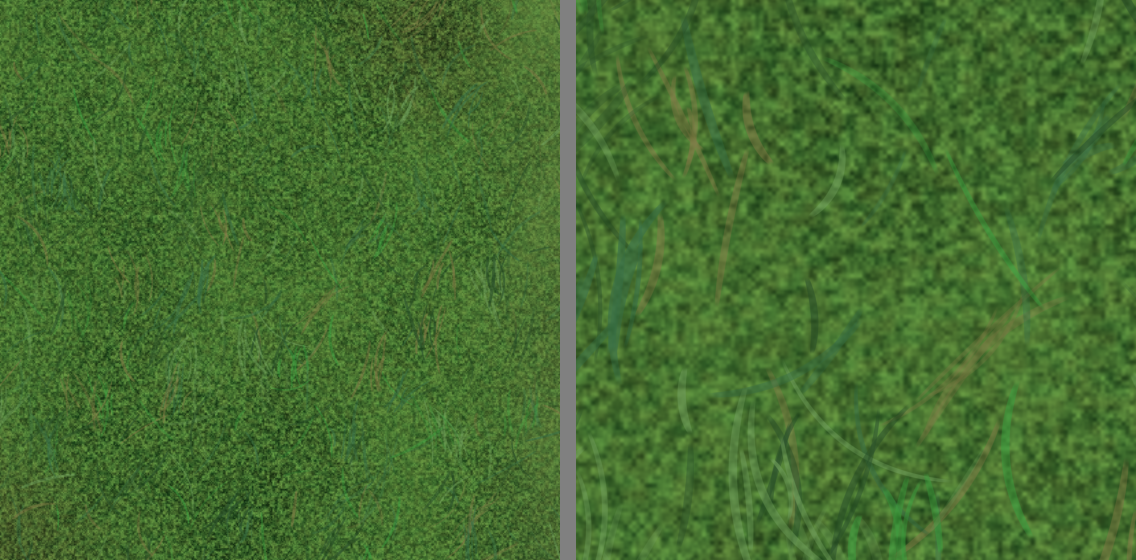
Left: the whole. Right: its middle third, enlarged.
A Shadertoy shader for this texture:

```glsl
// Painted meadow turf: fine green grain under scattered, curved, translucent grass blades.

#define GRAIN_FREQ 215.0
#define GRAIN_CONTRAST 0.42
#define PATCH_CONTRAST 0.16
#define BLADE_CELLS 9.0
#define BLADE_LAYERS 4
#define BLADE_WIDTH 0.0025
#define BLADE_OPACITY 0.54
#define BLADE_LEAN 0.18
#define TURF vec3(0.265, 0.430, 0.178)
#define HAZE vec3(0.335, 0.475, 0.215)
#define EARTH vec3(0.290, 0.355, 0.165)

vec3 hash3(vec2 p) {
    vec3 q = fract(p.xyx * vec3(0.1031, 0.1030, 0.0973));
    q += dot(q, q.yxz + 33.33);
    return fract((q.xxy + q.yzz) * q.zyx);
}

float noise(vec2 p) {
    vec2 i = floor(p), f = fract(p);
    f = f * f * (3.0 - 2.0 * f);
    float low = mix(hash3(i).x, hash3(i + vec2(1, 0)).x, f.x);
    float high = mix(hash3(i + vec2(0, 1)).x, hash3(i + vec2(1, 1)).x, f.x);
    return mix(low, high, f.y);
}

float fbm(vec2 p) {
    float sum = 0.0, amp = 0.5;
    for (int i = 0; i < 4; i++) {
        sum += amp * noise(p);
        p = mat2(1.6, 1.2, -1.2, 1.6) * p + 17.3;
        amp *= 0.5;
    }
    return sum / 0.9375;
}

vec3 bladeColour(float pick) {
    if (pick < 0.27) return vec3(0.16, 0.31, 0.16);  // shaded
    if (pick < 0.52) return vec3(0.22, 0.43, 0.26);  // bluish
    if (pick < 0.70) return vec3(0.40, 0.58, 0.32);  // pale
    if (pick < 0.83) return vec3(0.23, 0.59, 0.23);  // fresh
    return vec3(0.46, 0.46, 0.25);                   // dry
}

// Coverage of a bent, tapered stroke centred on the origin and running along y.
float blade(vec2 p, float angle, float halfLength, float bend, float width) {
    float c = cos(angle), s = sin(angle);
    p = vec2(c * p.x - s * p.y, s * p.x + c * p.y);
    float t = p.y / halfLength;
    if (abs(t) > 1.0) return 0.0;
    float slope = 2.0 * bend * t / halfLength;
    float dist = abs(p.x - bend * (t * t - 0.4)) / sqrt(1.0 + slope * slope);
    float w = width * (0.35 + 0.65 * sqrt(1.0 - t * t));
    float soft = 0.8 / iResolution.y;
    return (1.0 - smoothstep(w - soft, w + soft, dist)) * smoothstep(0.0, 0.15, 1.0 - abs(t));
}

vec3 paintBlades(vec3 colour, vec2 uv, float grain) {
    for (int layer = 0; layer < BLADE_LAYERS; layer++) {
        vec2 grid = uv * BLADE_CELLS + 0.37 * float(layer);
        for (int k = 0; k < 9; k++) {
            vec2 cell = floor(grid) + vec2(k % 3 - 1, k / 3 - 1);
            vec2 seed = cell + 41.0 * float(layer) + 100.0;
            vec3 place = hash3(seed), kind = hash3(seed + 311.7);
            vec2 p = (grid - cell - place.xy) / BLADE_CELLS;

            // Most cells hold a lone blade, a few hold a tuft of related ones.
            int count = place.z > 0.82 ? 5 : 1;
            float spread = count > 1 ? 0.7 : 1.0;
            float lean = BLADE_LEAN + (kind.y - 0.5) * (count > 1 ? 1.0 : 1.7);
            for (int b = 0; b < count; b++) {
                vec3 r = hash3(seed + 57.3 * float(b + 1));
                vec3 q = hash3(seed + 91.9 * float(b + 2));
                vec2 offset = count > 1 ? (r.xy - 0.5) * vec2(0.055, 0.03) : vec2(0);
                float halfLength = mix(0.018, 0.065, q.x);
                float bend = (q.y - 0.5) * 0.65 * halfLength;
                float width = BLADE_WIDTH * mix(0.5, 1.15, q.z);
                float cover = blade(p - offset, lean + (r.z - 0.5) * spread, halfLength, bend, width);
                float opacity = BLADE_OPACITY * mix(0.45, 1.2, kind.z) * (0.72 + 0.56 * grain);
                colour = mix(colour, bladeColour(kind.x) + 0.08 * (grain - 0.5), cover * opacity);
            }
        }
    }
    return colour;
}

void mainImage(out vec4 fragColor, in vec2 fragCoord) {
    vec2 uv = fragCoord / iResolution.y;
    vec2 frame = fragCoord / iResolution.xy;

    // Broad patches: hazy right side, bare earth near corners, uneven shade.
    float shade = fbm(uv * 4.0 + 3.1) - 0.5;
    float wobble = fbm(uv * 5.0 + 31.0) - 0.5;
    float haze = smoothstep(0.76, 1.0, frame.x + 0.25 * wobble);
    float earth = 1.0 - smoothstep(0.02, 0.24, length(frame - vec2(0.74, 0.95)) + 0.2 * wobble);
    earth += 1.0 - smoothstep(0.0, 0.28, length(frame) + 0.2 * wobble);
    vec3 colour = mix(TURF, HAZE, 0.85 * haze);
    colour = mix(colour, EARTH, 0.6 * clamp(earth, 0.0, 1.0));
    colour += vec3(0.7, 0.9, 0.4) * PATCH_CONTRAST * shade;

    // Fine mottled grain, calmer where the turf is hazy.
    float fine = noise(uv * GRAIN_FREQ * 1.9 + 7.7);
    float grain = 0.62 * noise(uv * GRAIN_FREQ) + 0.38 * fine;
    float strength = GRAIN_CONTRAST * mix(1.0, 0.65, haze) * (1.0 - 0.9 * shade);
    colour += vec3(0.75, 0.95, 0.45) * strength * (grain - 0.5);
    colour.r += 0.05 * (noise(uv * GRAIN_FREQ * 0.6 + 53.0) - 0.5);

    colour = paintBlades(colour, uv, grain);
    fragColor = vec4(clamp(colour, 0.0, 1.0), 1.0);
}
```
